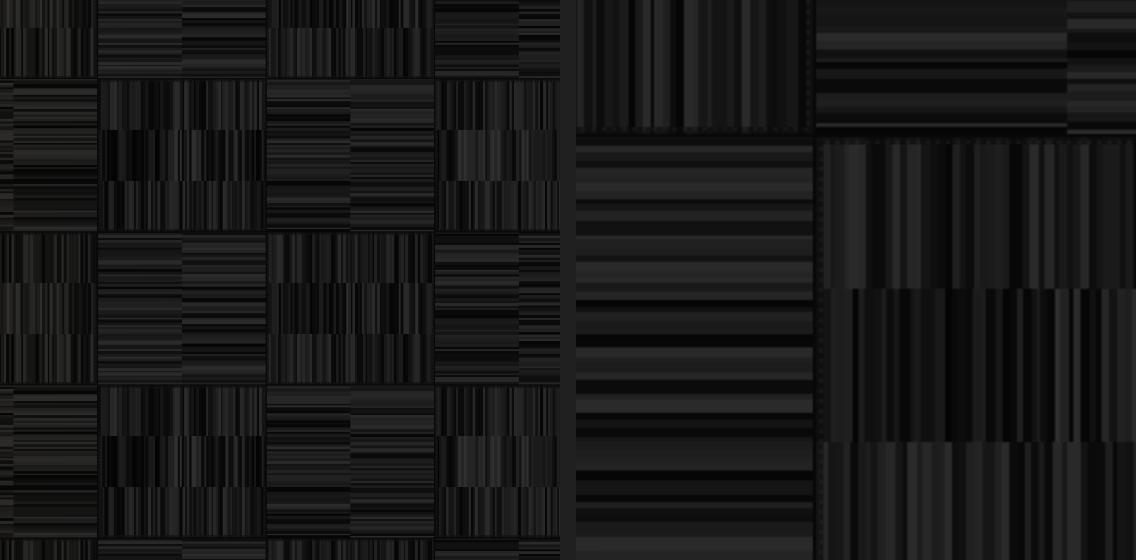
Left, the full canvas; right, a detail of the centre.
Write a three.js fragment shader that draws this pattern.

```glsl
// Dark woven carpet tiles in a checkerboard of vertical and horizontal ribs.
// Each tile is cut into sections, every section carrying its own irregular
// hashed stripes; thin dark seams and dotted stitching frame the tiles.
varying vec2 vUv;

const vec2 TILE = vec2(0.3008, 0.2734);
const vec2 ORIGIN = vec2(0.1745, 0.0391);
const float PITCH = 0.0043;   // mean stripe width
const float SOFT = 0.001;     // half width of smoothed edges
const float TAU = 6.28318;

float hash(vec2 p) {
  vec3 q = fract(vec3(p.xyx) * 0.1031);
  q += dot(q, q.yzx + 33.33);
  return fract((q.x + q.y) * q.z);
}

float noise(float x, float seed) {
  float i = floor(x);
  float f = fract(x);
  return mix(hash(vec2(i, seed)), hash(vec2(i + 1.0, seed)), f * f * (3.0 - 2.0 * f));
}

// Smoothed step, in canvas units
float edge(float d) {
  return smoothstep(-SOFT, SOFT, d);
}

// Brightness of one yarn, gathered into slightly lighter and darker groups
float yarnTone(float slot, float seed) {
  float grain = hash(vec2(slot, seed)) - 0.5;
  float group = noise(slot * 0.13, seed + 51.0) - 0.5;
  return 0.022 + 0.145 * clamp(0.5 + 1.12 * grain + 0.22 * group, 0.0, 1.0);
}

// Stripes of uneven width along x
float stripes(float x, float seed) {
  float s = x / PITCH;
  float nearest = floor(s + 0.5);
  float tone = yarnTone(nearest - 2.0, seed);
  for (int k = -1; k <= 1; k++) {
    float slot = nearest + float(k);
    float start = slot + 0.6 * (hash(vec2(slot, seed + 17.0)) - 0.5);
    tone = mix(tone, yarnTone(slot, seed), edge((s - start) * PITCH));
  }
  return tone;
}

// Stripes across x, changing at equal cuts along y
float sections(float x, float y, float len, float count, float seed) {
  float size = len / count;
  float cut = floor(y / size + 0.5);
  float below = clamp(cut - 1.0, 0.0, count - 1.0);
  float above = clamp(cut, 0.0, count - 1.0);
  return mix(stripes(x, seed + below * 7.0), stripes(x, seed + above * 7.0),
             edge(y - cut * size));
}

// Shade of the middle band: one dark side, one light side with a dark end
float bandShade(vec2 p, float flipped) {
  float x = mix(p.x, TILE.x - p.x, flipped);
  float middle = edge(p.y - TILE.y / 3.0) * edge(TILE.y * 2.0 / 3.0 - p.y);
  float shade = mix(0.74, 1.12, edge(x - TILE.x * 0.44));
  shade = mix(shade, 0.8, edge(x - TILE.x * 0.9));
  return mix(1.0, shade, middle);
}

// Dotted thread running just inside a tile edge
float stitch(float d, float along) {
  float row = 1.0 - smoothstep(0.0005, 0.002, abs(d - 0.004));
  return row * smoothstep(-0.3, 0.7, sin(along * TAU / 0.006));
}

void main() {
  vec2 grid = (vUv - ORIGIN) / TILE;
  vec2 id = floor(grid);
  vec2 p = fract(grid) * TILE;
  float upright = 1.0 - mod(id.x + id.y, 2.0);
  float seed = 31.0 * (id.x + 4.0) + 211.0 * mod(id.y, 2.0);

  // Ribs
  float tone;
  if (upright > 0.5) {
    float flipped = 1.0 - step(0.5, abs(mod(id.x, 4.0) - 2.0));
    tone = sections(p.x, p.y, TILE.y, 3.0, seed) * bandShade(p, flipped);
  } else {
    tone = sections(p.y, p.x, TILE.x, 2.0, seed);
  }

  // Seams and stitching
  vec2 side = min(p, TILE - p);
  float d = min(side.x, side.y);
  float margin = upright * (1.0 - smoothstep(0.0045, 0.006, d));
  float thread = side.x < side.y ? stitch(side.x, p.y) : stitch(side.y, p.x);
  tone = mix(tone, 0.045 + 0.05 * thread, margin * 0.7);
  tone = mix(0.03, tone, smoothstep(0.0002, 0.0018, d));

  // Warm cast at the left, neutral elsewhere
  vec3 tint = mix(vec3(1.02, 1.0, 0.95), vec3(0.99, 0.99, 1.02),
                  smoothstep(0.0, 0.35, vUv.x));
  gl_FragColor = vec4(tone * tint, 1.0);
}
```
